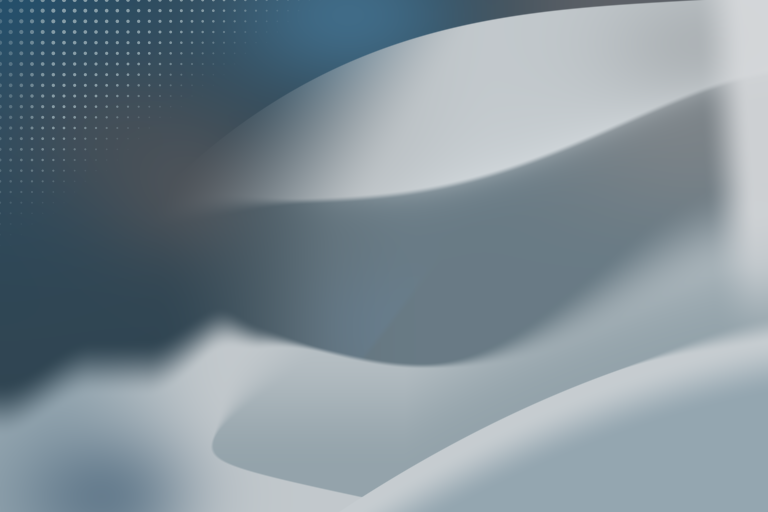
Give the GLSL for this background, as a WebGL 2 fragment shader.

```glsl
#version 300 es
precision highp float;
// Silvery folded sheets sweeping over a dark slate backdrop with a fading dot grid.

uniform vec2 u_resolution;
out vec4 fragColor;

const float ASPECT = 1.5;
const float DOTS_PER_UNIT = 48.0;
const float DOT_RADIUS = 0.21;
const float LEAF_ROUNDING = 0.073;
const float RIDGE_FALLOFF = 0.13;

const vec3 SLATE = vec3(0.19, 0.27, 0.32);
const vec3 DEEP_BLUE = vec3(0.14, 0.31, 0.42);
const vec3 SKY_BLUE = vec3(0.25, 0.42, 0.53);
const vec3 WARM_GREY = vec3(0.30, 0.315, 0.335);
const vec3 DOT_COLOR = vec3(0.60, 0.68, 0.71);
const vec3 SILVER = vec3(0.76, 0.785, 0.80);
const vec3 PEARL = vec3(0.84, 0.85, 0.86);
const vec3 STEEL = vec3(0.41, 0.48, 0.52);
const vec3 ASH = vec3(0.48, 0.51, 0.53);
const vec3 LEAF_GREY = vec3(0.58, 0.64, 0.67);
const vec3 BLUE_GREY = vec3(0.58, 0.65, 0.69);
const vec3 DUSK_BLUE = vec3(0.39, 0.48, 0.55);

// Fold curves: height as a function of the horizontal fraction u.
float topEdge(float u) {
    float t = u - 0.6;
    return 0.949 + t * (0.338 + t * (t - 0.87));
}

float creaseEdge(float u) {
    float t = u - 0.6;
    return 0.643 + t * (0.36 + t * (1.055 + t * (-0.03 - 3.78 * t)));
}

float bellyEdge(float u) {
    float t = u - 0.55;
    float belly = 0.285 + t * t * (2.4 + t * (3.0 - 12.0 * t));
    float shore = 0.2 + 0.08 * smoothstep(0.0, 0.12, u) + 0.09 * smoothstep(0.19, 0.31, u);
    return mix(shore, belly, smoothstep(0.27, 0.34, u));
}

float ridgeEdge(float u) {
    float t = u - 0.7;
    return 0.214 + t * (0.665 - 0.63 * t);
}

float glow(vec2 p, vec2 center, vec2 radius) {
    vec2 d = (p - center) / radius;
    return exp(-dot(d, d));
}

// Soft step of half width w around zero.
float edge(float d, float w) {
    return smoothstep(-w, w, d);
}

vec3 backdrop(vec2 p) {
    vec3 c = mix(SLATE, DEEP_BLUE, glow(p, vec2(0.0, 1.0), vec2(0.32, 0.4)));
    c = mix(c, WARM_GREY, 0.65 * glow(p, vec2(0.22, 0.74), vec2(0.24, 0.17)));
    c = mix(c, WARM_GREY * 1.05, 0.85 * glow(p, vec2(0.38, 0.63), vec2(0.17, 0.14)));
    c = mix(c, SKY_BLUE, glow(p, vec2(0.68, 0.97), vec2(0.25, 0.16)));
    return mix(c, WARM_GREY * 1.2, smoothstep(0.8, 1.2, p.x));
}

// Dot grid shrinking away from the upper left corner.
float dotGrid(vec2 p, float pixel) {
    vec2 grid = vec2(p.x, 1.0 - p.y) * DOTS_PER_UNIT;
    vec2 cell = floor(grid + 0.5);
    vec2 q = cell / DOTS_PER_UNIT;
    float strength = clamp(1.0 - q.x / 0.66 - q.y / 0.52, 0.0, 1.0);
    float radius = DOT_RADIUS * sqrt(strength);
    float disc = edge(radius - length(grid - cell), 0.7 * pixel * DOTS_PER_UNIT);
    return disc * smoothstep(0.0, 0.4, strength) * mix(0.35, 0.85, smoothstep(0.0, 0.12, q.x));
}

vec3 upperSheet(vec2 p, float u, float above) {
    vec3 c = mix(SILVER * 0.93, SILVER, smoothstep(0.4, 0.65, u));
    c *= 1.0 - 0.12 * glow(p, vec2(1.38, 0.9), vec2(0.2, 0.14));
    return c + 0.05 * exp(-above / 0.06) * smoothstep(0.3, 0.6, u);
}

vec3 darkBand(vec2 p, float u, float below) {
    vec3 c = mix(STEEL * 0.87, STEEL, smoothstep(0.3, 0.55, u));
    c = mix(c, ASH, smoothstep(0.6, 0.9, u) * smoothstep(0.45, 0.75, p.y));
    float facet = edge(0.71 + 0.75 * (p.y - 0.3) - p.x, 0.01);
    c += vec3(0.0, 0.012, 0.03) * facet * glow(p, vec2(0.73, 0.36), vec2(0.15, 0.12));
    return mix(c, SILVER, 0.38 * exp(-below / 0.025) * smoothstep(0.3, 0.6, u));
}

vec3 lowerFolds(vec2 p, float u, float pixel) {
    // Pale mist with a dusky hollow on the left.
    vec3 c = mix(BLUE_GREY, SILVER, smoothstep(0.05, 0.3, u));
    c = mix(c, DUSK_BLUE, 0.95 * glow(p, vec2(0.2, 0.03), vec2(0.17, 0.13)));
    // Rounded leaf between two slanted borders.
    float left = 0.7475 * (p.x - 0.42) - 0.664 * (p.y - 0.18);
    float base = (p.y - 0.0566 - 0.2 * (p.x - 0.547)* -1.0) / 1.02;
    float leaf = 0.5 * (left + base - length(vec2(left - base, LEAF_ROUNDING)));
    float softness = pixel + 0.06 * smoothstep(0.14, 0.32, p.y);
    float shade = 1.0 - 0.75 * smoothstep(0.0, 0.26, p.y - max(ridgeEdge(u), 0.08));
    c = mix(c, mix(SILVER, LEAF_GREY, shade), edge(leaf, softness));
    // Bright ridge that sinks into blue grey.
    float depth = ridgeEdge(u) - p.y;
    vec3 slope = mix(SILVER * 1.02, BLUE_GREY, smoothstep(0.02, RIDGE_FALLOFF, depth));
    return mix(c, slope, edge(depth, pixel + 0.025 * smoothstep(0.8, 1.0, u)));
}

void main() {
    vec2 uv = gl_FragCoord.xy / u_resolution;
    vec2 p = uv * vec2(ASPECT, 1.0);
    float u = uv.x;
    float pixel = 1.0 / u_resolution.y;

    vec3 color = mix(backdrop(p), DOT_COLOR, dotGrid(p, pixel));

    // Upper sheet and the shaded band beneath its crease.
    float crease = p.y - creaseEdge(u);
    float sheetFade = smoothstep(0.2, 0.48, u - 0.4 * (p.y - 0.6));
    vec3 sheet = mix(color, upperSheet(p, u, max(crease, 0.0)), sheetFade);
    vec3 band = mix(color, darkBand(p, u, max(-crease, 0.0)), smoothstep(0.2, 0.45, u));
    vec3 folds = mix(band, sheet, edge(crease, 0.007 + 0.02 * (1.0 - smoothstep(0.25, 0.4, u))));
    color = mix(color, folds, edge(topEdge(u) - p.y, pixel));

    // Light lower folds, sharp at the belly and soft at both ends.
    float blur = 0.006 + 0.085 * smoothstep(0.55, 0.9, u) + 0.05 * (1.0 - smoothstep(0.22, 0.42, u));
    color = mix(color, lowerFolds(p, u, pixel), edge(bellyEdge(u) - p.y, blur));

    // Vertical glow along the right side.
    float column = smoothstep(0.915, 0.98, u + 0.04 * (p.y - 0.7)) * smoothstep(0.3, 0.6, p.y);
    color = mix(color, PEARL, 0.9 * column * edge(topEdge(u) - p.y, pixel));

    fragColor = vec4(color, 1.0);
}
```
